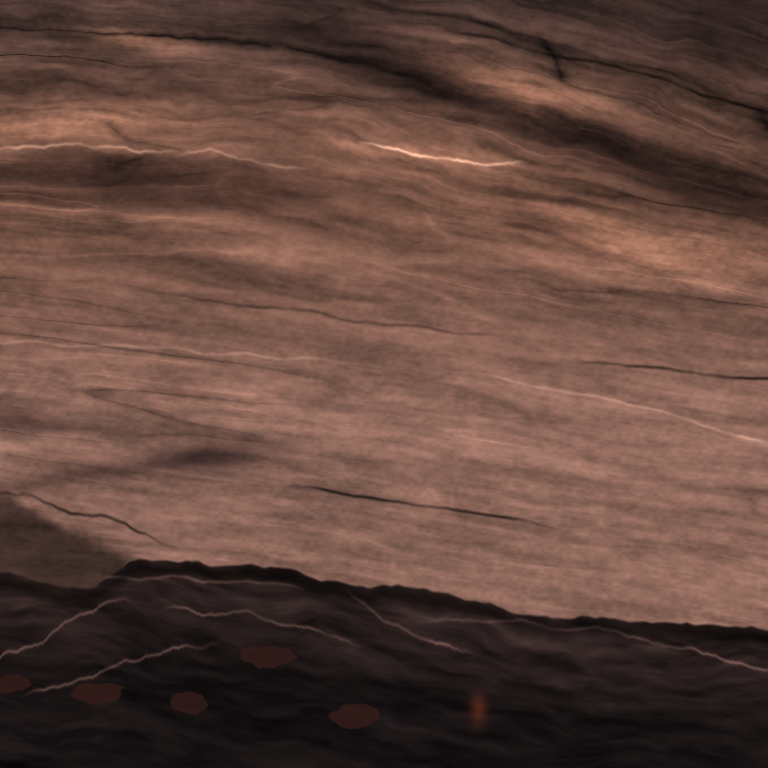
This texture is drawn by a Shadertoy shader. Its source:

```glsl
float hash(vec2 p) {
    vec3 q = fract(p.xyx * .1031);
    q += dot(q, q.yzx + 33.33);
    return fract((q.x + q.y) * q.z);
}

float noise(vec2 p) {
    vec2 i = floor(p), f = fract(p), e = vec2(1, 0);
    f = f * f * (3. - 2. * f);
    return mix(mix(hash(i), hash(i + e), f.x),
               mix(hash(i + e.yx), hash(i + e.xx), f.x), f.y);
}

// Layered noise, centred on zero
float fbm(vec2 p) {
    float sum = -.47, amp = .5;
    for (int i = 0; i < 4; i++) {
        sum += amp * noise(p);
        p = p * 2.03 + 17.3;
        amp *= .5;
    }
    return sum;
}

// Soft sheared ellipse: shape holds centre and radii
float spot(vec2 p, vec4 shape, float slope) {
    vec2 q = p - shape.xy;
    q.y -= slope * q.x;
    q /= shape.zw;
    return exp(-dot(q, q));
}

// Tapered wandering line: ends holds both end points
float stroke(vec2 p, vec4 ends, float bend, float wobble) {
    vec2 span = ends.zw - ends.xy;
    float t = clamp((p.x - ends.x) / span.x, 0., 1.);
    float y = ends.y + span.y * t + bend * 4. * t * (1. - t);
    y += wobble * (noise(vec2(p.x * 22., ends.y * 91.)) - .5 + .5 * fbm(p.xx * 50.));
    float d = (p.y - y) / (.0023 * length(vec2(1, span.y / span.x)));
    float pressure = .45 + .9 * noise(vec2(p.x * 35., ends.x * 70.));
    return exp(-d * d) * pressure * smoothstep(0., .15, t) * smoothstep(1., .75, t);
}

// Thin lines where noise crosses its middle value
float crease(vec2 p) {
    return pow(1. - abs(2. * noise(p) - 1.), 14.);
}

float sunlight(vec2 p) {
    return spot(p, vec4(.67, .885, .12, .034), -.35)
         + .8 * spot(p, vec4(.84, .68, .18, .036), -.18)
         + spot(p, vec4(.18, .95, .07, .018), -.15)
         + .6 * spot(p, vec4(.1, .84, .14, .028), .03)
         + .4 * spot(p, vec4(.57, .8, .14, .025), -.15);
}

float shade(vec2 p) {
    float s = spot(p, vec4(.5, .925, .18, .032), -.4)
            + spot(p, vec4(.78, .81, .15, .03), -.35)
            + spot(p, vec4(.98, .98, .24, .09), -.25)
            + spot(p, vec4(.95, .74, .12, .025), -.3)
            + spot(p, vec4(.15, .765, .22, .027), -.05)
            + 1.2 * spot(p, vec4(.28, .407, .07, .02), .1)
            + .8 * spot(p, vec4(.13, .386, .14, .013), .13)
            + .8 * spot(p, vec4(.04, .447, .08, .012), -.08)
            + .6 * spot(p, vec4(.7, .71, .08, .02), -.5);
    return min(.53 * s, 1.);
}

vec3 woodColor(vec2 p) {
    // Grain arches more steeply towards the upper right
    float upper = smoothstep(.55, .85, p.y);
    float v = p.y + p.x * mix(.13 + .02 * p.x, .02 + .14 * p.x, upper);
    v += (.025 + .03 * upper) * fbm(p * vec2(3, 5));
    v += (.006 + .016 * upper) * fbm(p * vec2(13, 19));
    float broad = fbm(vec2(p.x * 2.5, v * 28.));
    float fine = fbm(vec2(p.x * 13., v * 110.));
    float light = 1. + broad * (.4 + .4 * upper) + (.45 + .25 * upper) * fine;
    // Tangled hairs and specks
    light += .22 * fbm(p * vec2(65, 95)) + .1 * (noise(p * vec2(170, 250)) - .5);
    // Dark cracks and pale threads at several scales
    for (float i = 0.; i < 4.; i++) {
        vec2 q = vec2(p.x * (1.5 + i), v * 13. * exp2(i * .8) + i * 9.);
        float patchy = smoothstep(.4, .8, noise(q * .4 + 5.));
        light += crease(q) * patchy * (.6 + .5 * upper) * mix(-.5, .25, mod(i, 2.));
    }
    vec3 col = mix(vec3(.545, .4, .35), vec3(.42, .295, .245), smoothstep(.42, .76, p.y));
    col = light * mix(col, vec3(.32, .235, .21), smoothstep(.78, 1., p.y));
    vec2 warped = p + .022 * vec2(fbm(p * 9.), fbm(p * 9. + 40.));
    col += vec3(.28, .19, .14) * sunlight(warped) * max(1.5 * light - .5, 0.);
    col *= mix(vec3(1), vec3(.27, .25, .29), shade(warped));

    // Dark splits
    float split = stroke(p, vec4(.55, .965, 1.1, .82), .012, .008)
                + stroke(p, vec4(.36, .37, .76, .305), .004, .006)
                + stroke(p, vec4(.74, .53, 1.1, .497), 0., .005)
                + .6 * stroke(p, vec4(.15, .625, .72, .55), 0., .008)
                + stroke(p, vec4(-.02, .375, .24, .285), 0., .015);
    col *= 1. - .5 * min(split, 1.5);
    // Pale lifted fibres
    float fibre = 1.4 * stroke(p, vec4(.46, .817, .7, .785), -.008, .012)
                + .8 * stroke(p, vec4(-.08, .797, .27, .798), .01, .016)
                + .6 * stroke(p, vec4(.22, .802, .42, .77), .006, .015)
                + .4 * stroke(p, vec4(-.1, .56, .55, .52), .004, .006)
                + .5 * stroke(p, vec4(.54, .525, 1.1, .39), .015, .006);
    return col + vec3(.28, .23, .2) * fibre;
}

vec3 barkColor(vec2 p, float depth) {
    vec2 bent = p + .06 * vec2(fbm(p * 7.), fbm(p * 7. + 30.));
    float v = bent.y + .15 * bent.x;
    vec3 col = mix(vec3(.165, .122, .115), vec3(.085, .065, .067), smoothstep(0., .18, depth));
    col *= 1. + fbm(vec2(bent.x * 5., v * 28.)) + 1.3 * fbm(vec2(bent.x * 22., v * 90.));
    // Roots
    float root = stroke(p, vec4(-.05, .12, .19, .225), .008, .03)
               + stroke(p, vec4(.02, .08, .3, .17), .006, .025)
               + stroke(p, vec4(.08, .247, .42, .232), .008, .012)
               + stroke(p, vec4(.2, .205, .49, .145), .022, .018)
               + stroke(p, vec4(.44, .235, .64, .135), -.008, .022)
               + stroke(p, vec4(.53, .195, 1.1, .09), .03, .016);
    col += vec3(.2, .145, .13) * root;
    // Rusty flakes and an ember
    float flakes = 1.3 * fbm(p * vec2(27, 40));
    for (float i = 0.; i < 5.; i++) {
        vec2 c = vec2(.02 + .11 * i, .11 - .012 * i + .07 * mod(i, 2.) * step(2., i));
        flakes += spot(p, vec4(c, .033, .016), 0.);
    }
    col = mix(col, vec3(.22, .115, .1), .7 * smoothstep(.46, .58, flakes));
    return col + vec3(.25, .09, .04) * spot(bent, vec4(.625, .085, .01, .02), 0.);
}

void mainImage(out vec4 fragColor, in vec2 fragCoord) {
    vec2 p = fragCoord / iResolution.xy;
    float jag = .04 * fbm(vec2(p.x * 13., 3));
    float depth = .3 - .13 * p.x - .05 * smoothstep(.19, .1, p.x) + jag - p.y;
    // Shaded wedge at the lower left
    float ragged = jag + .04 * fbm(p * 25.);
    float wedge = smoothstep(0., .03, .365 - .45 * p.x + ragged - p.y);
    wedge *= smoothstep(.2, .15, p.x);
    vec3 wood = woodColor(p) * (1. - .5 * wedge);
    // Dark crevice under the rim
    float rim = (depth - .012) / .012;
    vec3 bark = barkColor(p, depth) * (1. - .5 * exp(-rim * rim));
    fragColor = vec4(clamp(mix(wood, bark, smoothstep(-.002, .003, depth)), 0., 1.), 1);
}
```
